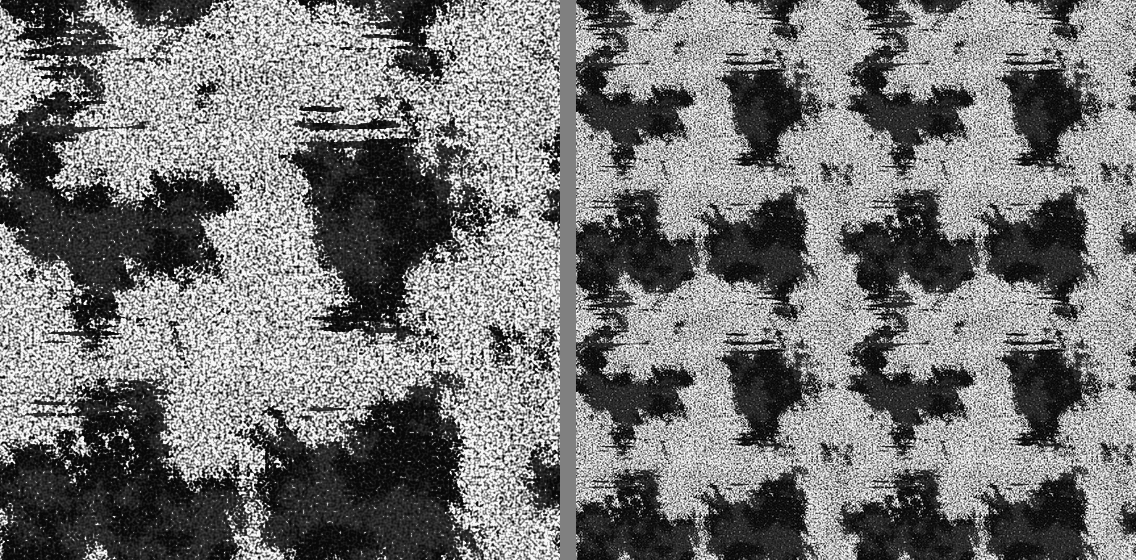
Left: one tile. Right: repeated 2 by 2.
This texture is drawn by a WebGL 1 fragment shader. Its source:

```glsl
precision highp float;
// Weathered black and white plaster: a 2 x 2 layout of dark bands, cut by
// slanted pale strips, is broken up by wrapping gradient noise, brushed with
// horizontal and diagonal streaks, and covered with fine, hard grain.
uniform vec2 u_resolution;

const float TAU = 6.2831853;

float hash(vec2 p, float seed) {
  vec3 q = fract(vec3(p.xyx + seed * 17.3) * vec3(0.1031, 0.1030, 0.0973));
  q += dot(q, q.yzx + 33.33);
  return fract((q.x + q.y) * q.z);
}

float cornerSlope(vec2 corner, vec2 offset, vec2 period, float seed) {
  float angle = TAU * hash(mod(corner, period), seed);
  return dot(vec2(cos(angle), sin(angle)), offset);
}

// Gradient noise that repeats after a whole number of cells
float noise(vec2 p, vec2 period, float seed) {
  vec2 i = floor(p);
  vec2 f = p - i;
  vec2 w = f * f * f * (f * (f * 6.0 - 15.0) + 10.0);
  vec2 e = vec2(1.0, 0.0);
  float low = mix(cornerSlope(i, f, period, seed),
                  cornerSlope(i + e.xy, f - e.xy, period, seed), w.x);
  float high = mix(cornerSlope(i + e.yx, f - e.yx, period, seed),
                   cornerSlope(i + e.xx, f - e.xx, period, seed), w.x);
  return 1.4 * mix(low, high, w.y);
}

float tiled(vec2 uv, vec2 cells, float seed) {
  return noise(uv * cells, cells, seed);
}

float fbm(vec2 uv, vec2 cells, float gain, float seed) {
  float sum = 0.0;
  float amp = 1.0;
  for (int k = 0; k < 6; k++) {
    sum += amp * tiled(uv, cells, seed + float(k));
    cells *= 2.0;
    amp *= gain;
  }
  return sum;
}

// Strokes falling steeply to the right; whole-number axes keep them tiling
float diagonalStrokes(vec2 uv, vec2 cells, float seed) {
  vec2 across = vec2(2.0 * uv.x + uv.y, uv.x - 2.0 * uv.y);
  return noise(across * cells, cells, seed);
}

float wrapCentre(float x) {
  return fract(x + 0.5) - 0.5;
}

// Height above the dark band of one cell: positive is pale
float bandField(float s) {
  return abs(s) - 0.29;
}

// Slanted pale strip, narrowing downwards
float stripField(float u, float s) {
  float centre = 0.89 + 0.24 * s;
  float halfWidth = 0.108 - 0.24 * s;
  return min(halfWidth - abs(wrapCentre(u - centre)), 0.15);
}

// Thin dark brush lines near the edges of the pale band
float brushLines(vec2 uv, float band, float u) {
  float zone = smoothstep(-0.03, 0.04, band) * (1.0 - smoothstep(0.10, 0.19, band));
  zone *= smoothstep(-0.2, 0.6, cos(TAU * (u - 0.3)));
  float lines = tiled(uv, vec2(5.0, 64.0), 31.0) + 0.5 * tiled(uv, vec2(14.0, 110.0), 32.0);
  return zone * smoothstep(0.05, 0.6, lines);
}

float paleField(vec2 uv) {
  vec2 warp = vec2(tiled(uv, vec2(7.0), 41.0), tiled(uv, vec2(7.0), 42.0));
  vec2 cell = 2.0 * (uv + 0.018 * warp);
  float s = wrapCentre(-cell.y - 0.8);
  float band = bandField(s);
  float field = max(band, stripField(cell.x, s)) + 0.03;
  field += 0.36 * fbm(uv + 0.02 * warp, vec2(5.0), 0.56, 3.0);
  field += 0.09 * diagonalStrokes(uv, vec2(26.0, 5.0), 21.0);
  field += 0.07 * tiled(uv, vec2(12.0, 48.0), 23.0);
  return field - 0.42 * brushLines(uv, band, cell.x);
}

float paleTone(vec2 uv, float grain) {
  float wear = 0.09 * fbm(uv, vec2(9.0), 0.7, 51.0);
  float scuff = 0.08 * diagonalStrokes(uv, vec2(40.0, 12.0), 58.0);
  return 0.73 + wear + scuff + 1.05 * grain;
}

float darkTone(vec2 uv, float grain) {
  float patches = smoothstep(-0.25, 0.35, fbm(uv, vec2(8.0), 0.6, 61.0));
  float specks = 0.5 * smoothstep(0.42, 0.8, grain);
  return mix(0.055, 0.165, patches) + 0.16 * grain + specks;
}

void main() {
  vec2 uv = gl_FragCoord.xy / u_resolution;
  float grain = 0.8 * tiled(uv, vec2(213.0), 71.0) + 0.4 * tiled(uv, vec2(112.0), 72.0);
  float pale = smoothstep(-0.06, 0.07, paleField(uv) + 0.12 * grain);
  float tone = mix(darkTone(uv, grain), paleTone(uv, grain), pale);
  gl_FragColor = vec4(vec3(clamp(tone, 0.03, 0.97)), 1.0);
}
```
